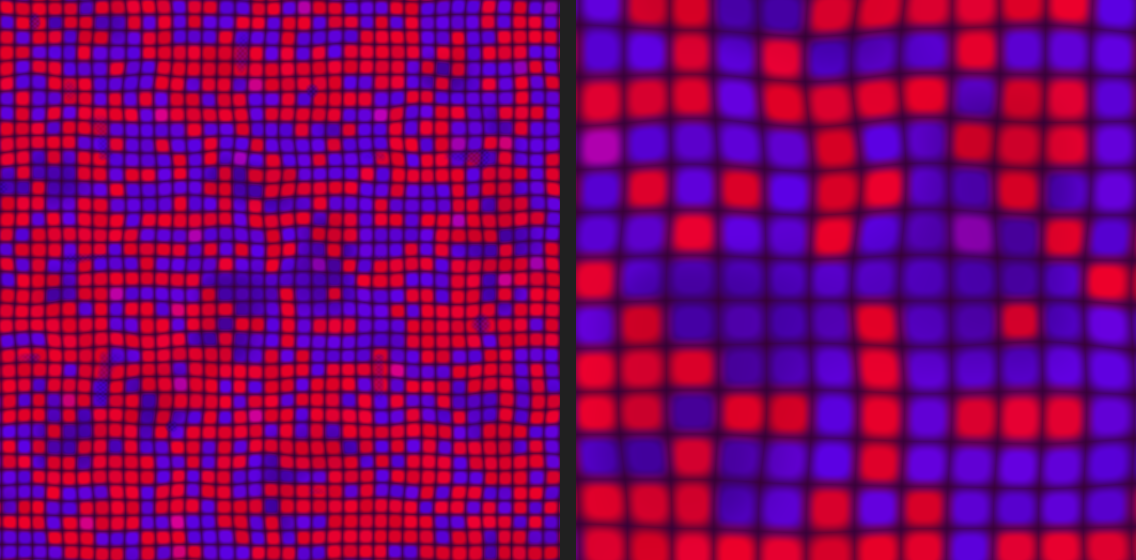
Left, the full canvas; right, a detail of the centre.
A WebGL 2 fragment shader for this pattern:

```glsl
#version 300 es
precision highp float;
// A woven grid of soft square beads, each randomly red or violet, with a few magenta.
// Neighbouring bead colours bleed together over dark seams; smooth noise bends the
// rows, groups the colours and adds dim, faintly speckled patches.

uniform vec2 u_resolution;
out vec4 outColor;

const vec2 BEADS = vec2(36.0, 37.0);
const vec3 RED = vec3(0.90, 0.00, 0.15);
const vec3 VIOLET = vec3(0.35, 0.00, 0.87);
const vec3 MAGENTA = vec3(0.80, 0.00, 0.66);
const vec3 NAVY = vec3(0.17, 0.00, 0.62);
const vec3 SEAM = vec3(0.22, 0.00, 0.22);

float hash(vec2 p) {
    return fract(sin(dot(p, vec2(127.1, 311.7))) * 43758.5453);
}

float noise(vec2 p) {
    vec2 i = floor(p);
    vec2 f = fract(p);
    f = f * f * (3.0 - 2.0 * f);
    return mix(mix(hash(i), hash(i + vec2(1.0, 0.0)), f.x),
               mix(hash(i + vec2(0.0, 1.0)), hash(i + 1.0), f.x), f.y);
}

// Colour of one bead: a biased coin toss, small tone changes, rare magenta.
vec3 beadColor(vec2 cell, float redShare) {
    float bias = 0.35 * (noise(cell * 0.16 + 5.3) - 0.5);
    bool isRed = hash(cell + 17.0) < redShare + bias;
    vec3 color = isRed ? RED : VIOLET;
    color = mix(color, MAGENTA, 0.10 * hash(cell + 41.0));
    float rare = hash(cell + 73.0);
    color = mix(color, MAGENTA, step(0.978, rare) * mix(0.5, 1.0, hash(cell + 9.0)));
    return color * mix(0.93, 1.04, hash(cell + 29.0));
}

// Blends the four nearest beads, keeping each centre a flat colour.
vec3 bleedColors(vec2 p, float redShare) {
    vec2 i = floor(p - 0.5);
    vec2 t = smoothstep(0.27, 0.73, fract(p - 0.5));
    vec3 lower = mix(beadColor(i, redShare), beadColor(i + vec2(1.0, 0.0), redShare), t.x);
    vec3 upper = mix(beadColor(i + vec2(0.0, 1.0), redShare), beadColor(i + 1.0, redShare), t.x);
    return mix(lower, upper, t.y);
}

// Soft rounded-square profile: 1 in the middle, 0 at the corners.
float beadShade(vec2 p, float inner, float outer) {
    vec2 d = abs(fract(p) - 0.5);
    float radius = pow(d.x * d.x * d.x + d.y * d.y * d.y, 1.0 / 3.0);
    return 1.0 - smoothstep(inner, outer, radius);
}

// Slight bending of the rows and columns, in bead units.
vec2 bend(vec2 p, float amount) {
    vec2 drift = vec2(noise(p * 0.4 + 3.7), noise(p * 0.4 + 61.2));
    return p + amount * (drift - 0.5);
}

void main() {
    vec2 uv = gl_FragCoord.xy / u_resolution;
    vec2 p = bend(uv * BEADS, 0.28);

    vec3 color = bleedColors(p, 0.51);
    color = mix(SEAM, color, beadShade(p, 0.25, 0.66));

    // Broad dimming, strongest on the violet areas
    float dim = smoothstep(0.58, 0.92, noise(p * 0.28 + 31.0));
    float violetness = smoothstep(0.0, 0.4, color.b - color.r);
    color *= 1.0 - dim * mix(0.06, 0.25, violetness);

    // Small worn patches with a fine speckle
    float worn = smoothstep(0.90, 0.98, noise(p * 0.45 + 88.0));
    float speckle = 0.5 + 0.5 * sin(p.x * 19.0) * sin(p.y * 19.0);
    color = mix(color, NAVY * mix(0.75, 1.15, speckle), 0.5 * worn);

    outColor = vec4(color, 1.0);
}
```
